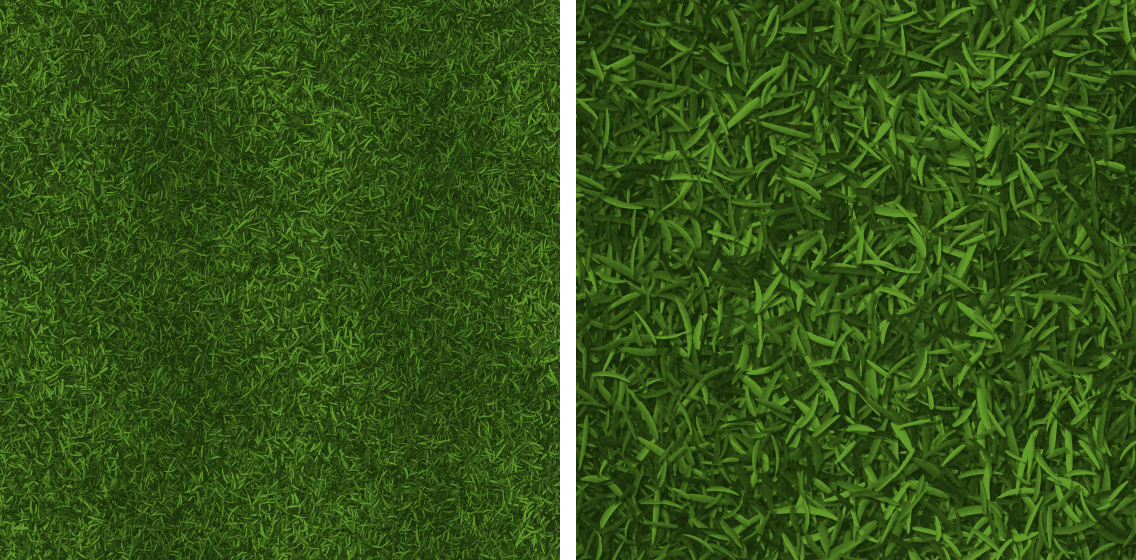
Left, the full canvas; right, a detail of the centre.
Give the GLSL for this texture, as a WebGL 2 fragment shader.

```glsl
#version 300 es
precision highp float;
// Draws a dense lawn of short, tangled grass blades seen from above.

uniform vec2 u_resolution;
out vec4 fragColor;

const float PI = 3.14159265;
const int LAYERS = 13;
const vec3 SHADE_GREEN = vec3(0.08, 0.15, 0.03);
const vec3 LIGHT_GREEN = vec3(0.35, 0.55, 0.15);
const vec2 SHADOW_OFFSET = vec2(0.0012, -0.0016);

// Four independent random values per cell and seed.
vec4 hash4(vec2 cell, float seed) {
    vec4 p = fract(vec4(cell.xyx, seed) * vec4(0.1031, 0.1030, 0.0973, 0.1099));
    p += dot(p, p.wzxy + 33.33);
    return fract((p.xxyz + p.yzzw) * p.zywx);
}

// Broad lush and thin areas, roughly -1 to 1.
float lushness(vec2 p) {
    float columns = cos(2.0 * PI * (p.x - 0.07) / 0.47 + 0.5 * sin(p.y * 16.5));
    float rows = sin(2.0 * PI * p.y / 0.38 + 1.4 * sin(p.x * 13.4));
    float clumps = sin(p.x * 53.0 + 2.0 * sin(p.y * 33.0)) * sin(p.y * 49.0 + p.x * 13.4);
    return 0.5 * columns + 0.2 * rows + 0.3 * clumps;
}

// Blade space: x runs from -1 to 1 across, y from -1 to 1 along.
vec2 bladeSpace(vec2 p, float angle, float halfLength, float bend) {
    float c = cos(angle), s = sin(angle);
    vec2 q = vec2(c * p.x + s * p.y, c * p.y - s * p.x);
    float along = q.y / halfLength;
    return vec2(q.x - bend * halfLength * (along * along - 0.3), along);
}

// Coverage of a blade that narrows toward its tip.
float bladeMask(vec2 q, float halfWidth, float soft) {
    float along = clamp(q.y, -1.0, 1.0);
    float width = halfWidth * sqrt(1.0 - along * along) * (1.0 - 0.35 * along);
    float inside = 1.0 - smoothstep(-soft, soft, abs(q.x) - width);
    return inside * (1.0 - smoothstep(0.85, 1.0, abs(q.y)));
}

// Lays one scattered layer of blades and their shadows over a tone.
float layBlades(float tone, vec2 uv, float layer, float pixel) {
    vec4 layerRandom = hash4(vec2(layer * 7.0, 3.0), layer + 2.0);
    float cellSize = 0.0135 + 0.010 * layerRandom.x;
    vec2 shift = layerRandom.yz * 5.0;
    vec2 grid = uv / cellSize + shift;
    vec2 home = floor(grid);
    float height = layer / float(LAYERS - 1);

    for (int y = -1; y <= 1; y++) {
        for (int x = -1; x <= 1; x++) {
            vec2 cell = home + vec2(x, y);
            vec4 place = hash4(cell, layer * 3.0 + 1.0);
            vec4 look = hash4(cell, layer * 3.0 + 50.0);
            vec2 root = (cell + place.xy - shift) * cellSize;
            float lush = lushness(root);

            // Shape, leaning slightly toward upright.
            float angle = 2.0 * PI * place.z;
            angle -= 0.15 * sin(2.0 * angle);
            float halfLength = cellSize * mix(0.45, 0.9, place.w) * (1.0 + 0.1 * lush);
            float halfWidth = cellSize * mix(0.06, 0.11, look.x) * (1.0 + 0.2 * lush);
            float bend = 0.5 * (look.y - 0.5);

            // Shadow on everything below.
            vec2 p = uv - root;
            vec2 under = bladeSpace(p - SHADOW_OFFSET, angle, halfLength, bend);
            tone *= 1.0 - 0.45 * bladeMask(under, halfWidth * 1.2, pixel);

            // Lit blade with one darker side and a paler tip.
            vec2 q = bladeSpace(p, angle, halfLength, bend);
            float side = smoothstep(-halfWidth, halfWidth, q.x);
            float light = mix(0.15, 1.15, pow(look.z, 1.2));
            light *= mix(0.75, 1.12, height) * (1.0 + 0.24 * lush);
            light *= mix(0.74, 1.1, side) * (1.0 + 0.12 * q.y);
            tone = mix(tone, light, bladeMask(q, halfWidth, 0.7 * pixel));
        }
    }
    return tone;
}

void main() {
    vec2 uv = gl_FragCoord.xy / u_resolution.y;
    float pixel = 1.0 / u_resolution.y;

    // Dark thatch beneath the blades.
    float tone = 0.1 + 0.04 * sin(uv.x * 410.0 + 3.0 * sin(uv.y * 290.0));

    for (int i = 0; i < LAYERS; i++) {
        tone = layBlades(tone, uv, float(i), pixel);
    }

    // Fine grain.
    tone += 0.09 * (hash4(floor(uv * 512.0), 9.0).x - 0.5);
    fragColor = vec4(mix(SHADE_GREEN, LIGHT_GREEN, clamp(tone, -0.1, 1.15)), 1.0);
}
```
